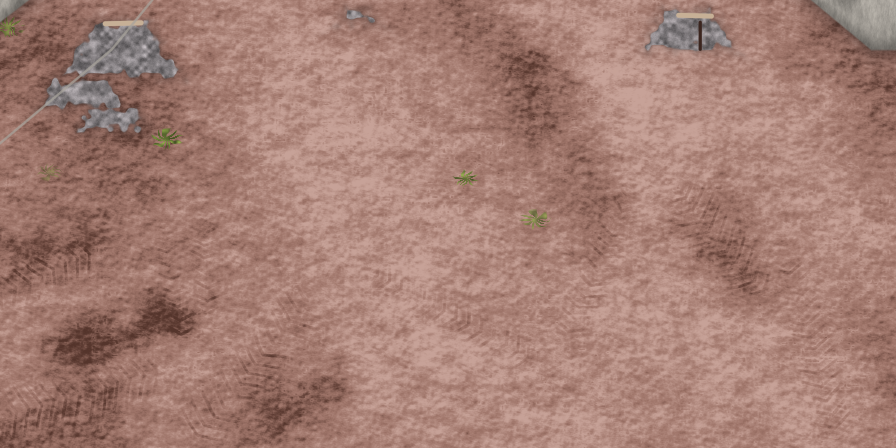
Give the GLSL for this texture, as a Shadertoy shader.

```glsl
// Damp red earth with tyre tracks, grey rubble mounds, weeds, string and walls.
const vec3 EARTH_DARK = vec3(.33, .205, .17);
const vec3 EARTH_MID = vec3(.62, .455, .41);
const vec3 EARTH_LIGHT = vec3(.78, .635, .595);
const vec3 STONE = vec3(.53, .51, .52);
const vec3 LEAF = vec3(.46, .54, .24);
const vec3 PLASTER = vec3(.66, .64, .61);
const vec3 TIMBER = vec3(.78, .69, .59);
const float BASE_TONE = .675;
const float GRAIN = .55;
const float RELIEF = .62;
const float GRIT = .26;
const float DARK_GAIN = 1.3;
const float TREAD_PITCH = .03;

// Dark soil: end points, then width and change of tone
const vec4 DARK_ENDS[10] = vec4[](
  vec4(0, .96, .25, .72), vec4(1, 1, 1.2, .82), vec4(1.2, .82, 1.33, .5),
  vec4(1.86, .97, 2, .78), vec4(0, .41, .18, .46), vec4(.16, .21, .36, .28),
  vec4(.56, .04, .72, .13), vec4(0, .02, .25, .08), vec4(1.55, .52, 1.66, .42),
  vec4(1.94, .25, 2, .15));
const vec2 DARK_FORM[10] = vec2[](
  vec2(.24, -.22), vec2(.09, -.19), vec2(.08, -.16), vec2(.13, -.2), vec2(.06, -.22),
  vec2(.055, -.38), vec2(.07, -.27), vec2(.06, -.25), vec2(.07, -.17), vec2(.06, -.2));

// Pale worn soil: end points
const float PALE_WIDTH = .13;
const float PALE_TONE = .15;
const vec4 PALE_ENDS[7] = vec4[](
  vec4(.6, .95, .8, .7), vec4(1.22, 1, 1.42, .8), vec4(1.42, .8, 1.5, .6),
  vec4(.85, .24, 1.3, .08), vec4(1.42, .32, 1.78, .1), vec4(.6, .6, .95, .42),
  vec4(1.72, .78, 1.85, .5));

// Tyre tracks: end points and half width
const vec4 TRACK_ENDS[9] = vec4[](
  vec4(.46, .49, .46, .33), vec4(0, .07, .3, .15), vec4(.67, .31, .46, .05),
  vec4(.86, .38, 1.18, .2), vec4(1.39, .54, 1.28, .27), vec4(1.54, .54, 1.67, .39),
  vec4(1.77, .37, 1.86, .06), vec4(0, .35, .17, .42), vec4(.37, .47, .4, .27));
const float TRACK_WIDTH[9] = float[](.03, .055, .055, .03, .038, .055, .045, .04, .028);

// Weeds: centre, radius, strength
const vec4 WEEDS[5] = vec4[](
  vec4(.372, .69, .034, 1), vec4(1.039, .602, .026, .9), vec4(1.195, .51, .032, .7),
  vec4(.02, .94, .033, .8), vec4(.11, .615, .026, .4));

float hash(vec2 p) { return fract(sin(dot(p, vec2(127.1, 311.7))) * 43758.5453); }

float noise(vec2 p) {
  vec2 i = floor(p), f = fract(p);
  f = f * f * (3. - 2. * f);
  return mix(mix(hash(i), hash(i + vec2(1, 0)), f.x),
             mix(hash(i + vec2(0, 1)), hash(i + vec2(1, 1)), f.x), f.y);
}

float fbm(vec2 p) {
  float sum = 0., amp = .36;
  for (int i = 0; i < 5; i++) {
    sum += amp * noise(p);
    p = mat2(1.6, 1.2, -1.2, 1.6) * p + 7.3;
    amp *= .7;
  }
  return sum;
}

float segment(vec2 p, vec4 ends) {
  vec2 a = p - ends.xy, b = ends.zw - ends.xy;
  return length(a - b * clamp(dot(a, b) / dot(b, b), 0., 1.));
}

float streak(vec2 p, vec4 ends, float width) {
  float d = segment(p, ends) / width;
  return exp(-d * d);
}

// Chevron lugs along a track
float tread(vec2 p, vec4 ends, float width) {
  vec2 along = normalize(ends.zw - ends.xy), a = p - ends.xy;
  float u = dot(a, along), v = dot(a, vec2(-along.y, along.x));
  float fade = 1. - smoothstep(width * .65, width * 1.2, segment(p, ends));
  float wave = sin(6.2832 * (u + .5 * abs(v)) / TREAD_PITCH);
  return fade * (.08 * wave - .26 * smoothstep(.4, 1., wave));
}

// Ragged heap, wider at its foot
float heap(vec2 p, vec2 centre, vec2 size, float taper) {
  float rough = (noise(p * 65.) - .5) * .025;
  p -= centre;
  float halfWidth = size.x * (1. - taper * (p.y / size.y + 1.) * .5);
  return max(abs(p.x) - halfWidth, abs(p.y) - size.y) + rough;
}

void mainImage(out vec4 fragColor, in vec2 fragCoord) {
  vec2 p = fragCoord / iResolution.xy * vec2(2, 1);
  float aa = 1.5 / iResolution.y;
  vec2 warped = p + .05 * (vec2(noise(p * 14.), noise(p * 14. + 40.)) - .5);

  // Earth: broad tone, tracks, clods and grit
  float tone = BASE_TONE, worn = .3 + noise(p * 25.), dark = 0.;
  for (int i = 0; i < 10; i++) dark += DARK_FORM[i].y * streak(warped, DARK_ENDS[i], DARK_FORM[i].x);
  for (int i = 0; i < 7; i++) tone += PALE_TONE * streak(warped, PALE_ENDS[i], PALE_WIDTH);
  for (int i = 0; i < 9; i++) tone += worn * tread(mix(p, warped, .3), TRACK_ENDS[i], TRACK_WIDTH[i]);
  vec2 ground = p * vec2(21, 31);
  float clods = fbm(ground), grit = noise(p * vec2(115, 150));
  tone += DARK_GAIN * dark + GRAIN * (clods - .5);
  tone += RELIEF * (1. - dark) * (clods - fbm(ground + vec2(-.1, .2)));
  tone += .24 * (fbm(p * vec2(4, 6) + 11.) - .5) + GRIT * (grit - .5);
  tone -= .3 * smoothstep(.75, 1., grit) * noise(p * 9.);
  vec3 col = mix(EARTH_DARK, EARTH_MID, smoothstep(-.05, .6, tone));
  col = mix(col, EARTH_LIGHT, smoothstep(.48, 1.05, tone));

  // Rubble mounds and scattered stone
  float stone = heap(p, vec2(.27, .89), vec2(.125, .055), .55);
  stone = min(stone, heap(p, vec2(1.535, .935), vec2(.092, .037), .45));
  stone = min(stone, heap(p, vec2(.18, .79), vec2(.085, .028), .3));
  stone = min(stone, heap(p, vec2(.25, .733), vec2(.065, .02), .2));
  stone = min(stone, heap(p, vec2(.8, .964), vec2(.032, .008), .3));
  col *= 1. - .25 * exp(-max(stone, 0.) * 90.);
  vec3 stoneCol = STONE * (.3 + .75 * fbm(p * 50.) + .6 * noise(p * 105.));
  col = mix(col, stoneCol, smoothstep(aa, -aa, stone));

  // Boards, stake and string
  float board = min(segment(p, vec4(.235, .947, .315, .949)), segment(p, vec4(1.515, .966, 1.588, .964)));
  float stake = segment(p, vec4(1.563, .95, 1.563, .89));
  float cord = min(segment(p, vec4(.34, 1, .25, .89)), segment(p, vec4(.25, .89, 0, .68)));
  col = mix(col, TIMBER, smoothstep(aa, 0., board - .004));
  col = mix(col, EARTH_DARK * .7, smoothstep(aa, 0., stake - .002));
  col = mix(col, PLASTER, .75 * smoothstep(aa, 0., cord - .001));

  // Weeds with spiky outlines
  for (int i = 0; i < 5; i++) {
    vec2 q = (p - WEEDS[i].xy) * vec2(1, 1.5);
    float spikes = .55 + .45 * sin(atan(q.y, q.x + 1e-5) * 9. + 14. * noise(p * 55.));
    float leaf = smoothstep(2. * aa, -aa, length(q) - WEEDS[i].z * spikes);
    col = mix(col, LEAF * (.55 + .75 * noise(p * 110.)), leaf * WEEDS[i].w);
  }

  // Corner walls with stained feet
  float wall = min(.95 + .77 * p.x, max(1. - .83 * (p.x - 1.81), .888)) - p.y;
  vec3 wallCol = PLASTER * (.65 + .6 * fbm(p * vec2(45, 22)));
  wallCol *= .75 + .25 * smoothstep(0., .035, -wall);
  col *= 1. - .3 * exp(-max(wall, 0.) * 45.);
  fragColor = vec4(mix(col, wallCol, smoothstep(aa, -aa, wall)), 1);
}
```
